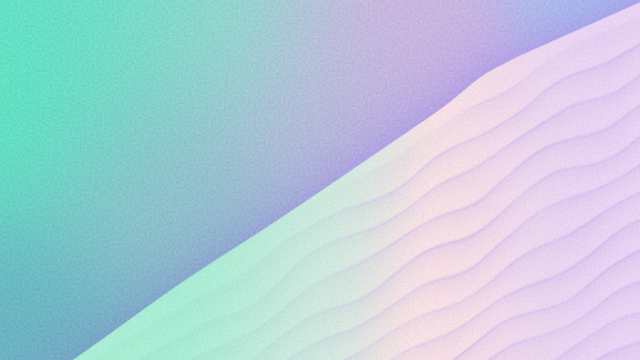
This background is drawn by a Shadertoy shader. Its source:

```glsl
// Pastel sand dune with wind ripples rising across a soft mint and violet sky.

const float TAU = 6.2831853;

vec2 hashGradient(vec2 cell) {
    vec3 h = fract(cell.xyx * vec3(0.1031, 0.1030, 0.0973));
    h += dot(h, h.yzx + 33.33);
    float angle = TAU * fract((h.x + h.y) * h.z);
    return vec2(cos(angle), sin(angle));
}

float gradientNoise(vec2 p) {
    vec2 i = floor(p), f = fract(p);
    vec2 u = f * f * f * (f * (f * 6.0 - 15.0) + 10.0);
    vec2 e = vec2(0.0, 1.0);
    float a = dot(hashGradient(i), f);
    float b = dot(hashGradient(i + e.yx), f - e.yx);
    float c = dot(hashGradient(i + e.xy), f - e.xy);
    float d = dot(hashGradient(i + e.yy), f - e.yy);
    return mix(mix(a, b, u.x), mix(c, d, u.x), u.y);
}

float bump(float x, float centre, float width) {
    float t = (x - centre) / width;
    return exp(-t * t);
}

// Colour in rgb and weight in a, so that glows can be summed and normalised
vec4 glow(vec2 p, vec2 centre, float radius, vec3 colour) {
    vec2 d = (p - centre) / radius;
    return vec4(colour, 1.0) * (exp(-dot(d, d)) + 1e-5);
}

// Height of the dune crest at x
float crestHeight(float x) {
    float past = x - 1.44;
    float flatten = 0.5 * (past + sqrt(past * past + 0.0004));
    return 0.683 * (x - 0.204) - 0.24 * flatten
         + 0.010 * bump(x, 0.50, 0.20) + 0.014 * bump(x, 1.34, 0.07);
}

vec3 skyColour(vec2 p, float crestDistance) {
    vec4 sum = glow(p, vec2(0.00, 0.72), 0.34, vec3(0.36, 0.89, 0.76));
    sum += glow(p, vec2(0.28, 1.00), 0.30, vec3(0.43, 0.87, 0.78));
    sum += glow(p, vec2(0.62, 0.92), 0.28, vec3(0.59, 0.84, 0.81));
    sum += glow(p, vec2(0.02, 0.08), 0.30, vec3(0.41, 0.71, 0.76));
    sum += glow(p, vec2(0.48, 0.47), 0.32, vec3(0.57, 0.75, 0.80));
    sum += glow(p, vec2(0.92, 0.62), 0.26, vec3(0.74, 0.72, 0.86));
    sum += glow(p, vec2(1.10, 0.93), 0.30, vec3(0.80, 0.71, 0.88));
    sum += glow(p, vec2(1.64, 1.02), 0.20, vec3(0.65, 0.76, 0.93));
    vec3 sky = sum.rgb / sum.a;
    vec3 violet = mix(vec3(0.50, 0.60, 0.79), vec3(0.66, 0.58, 0.91),
                      smoothstep(0.3, 1.2, p.x));
    return mix(sky, violet, 0.65 * exp(-crestDistance / 0.075));
}

// Returns a thin groove in x and the soft shade below it in y
vec2 sandRipples(vec2 p) {
    float bend = sin(TAU * (p.x - 0.23 * p.y - 1.32) / 0.29);
    float drift = gradientNoise(p * vec2(2.3, 3.1) + 4.7);
    float detail = gradientNoise(p * vec2(6.0, 8.0) + 11.0);
    float level = p.y - 0.60 * p.x + 0.07 * max(p.x - 1.4, 0.0);
    level += 0.045 * drift + 0.012 * detail;
    level -= (0.011 + 0.012 * drift) * bend;
    float phase = fract(level / 0.083);
    float groove = exp(-pow(min(phase, 1.0 - phase) / 0.065, 2.0));
    float shade = phase * phase * smoothstep(1.0, 0.86, phase);
    return vec2(groove, shade);
}

vec3 duneColour(vec2 p, float depth) {
    vec3 mint = vec3(0.65, 0.92, 0.82);
    vec3 cream = vec3(0.81, 0.90, 0.86);
    vec3 peach = vec3(0.96, 0.87, 0.88);
    vec3 lilac = vec3(0.90, 0.82, 0.94);
    float across = p.x - 0.12 * p.y;
    vec3 sand = mix(mint, cream, smoothstep(0.45, 0.95, across));
    sand = mix(sand, peach, smoothstep(0.86, 1.18, across));
    sand = mix(sand, lilac, smoothstep(1.15, 1.65, across + 0.10 * p.y));

    // Ripples are faint in the mint area and along the crest
    vec2 ripple = sandRipples(p);
    float strength = mix(0.40, 0.90, smoothstep(0.6, 1.4, p.x));
    strength *= smoothstep(0.0, 0.10, depth);
    strength *= 0.85 + 0.5 * gradientNoise(p * 5.0 + 20.0);
    vec3 shadow = mix(vec3(0.60, 0.76, 0.82), vec3(0.77, 0.67, 0.92),
                      smoothstep(0.5, 1.2, p.x));
    sand += 0.012 * (1.0 - ripple.y);
    return mix(sand, shadow, strength * (0.55 * ripple.x + 0.28 * ripple.y));
}

void mainImage(out vec4 fragColor, in vec2 fragCoord) {
    vec2 p = fragCoord / iResolution.y;
    p.x *= 1.7777778 * iResolution.y / iResolution.x;

    // Approximate distance to the crest, positive in the sky
    float d = (p.y - crestHeight(p.x)) * 0.826;
    float edge = 1.0 / iResolution.y;
    float dune = smoothstep(edge, -edge, d);
    vec3 colour = mix(skyColour(p, max(d, 0.0)), duneColour(p, max(-d, 0.0)), dune);

    // Sandy grain, rougher in the shaded part
    float grain = gradientNoise(p * 145.0) + 0.6 * gradientNoise(p * 260.0 + 7.0);
    colour += grain * mix(0.045, 0.028, dune);
    fragColor = vec4(clamp(colour, 0.0, 1.0), 1.0);
}
```
